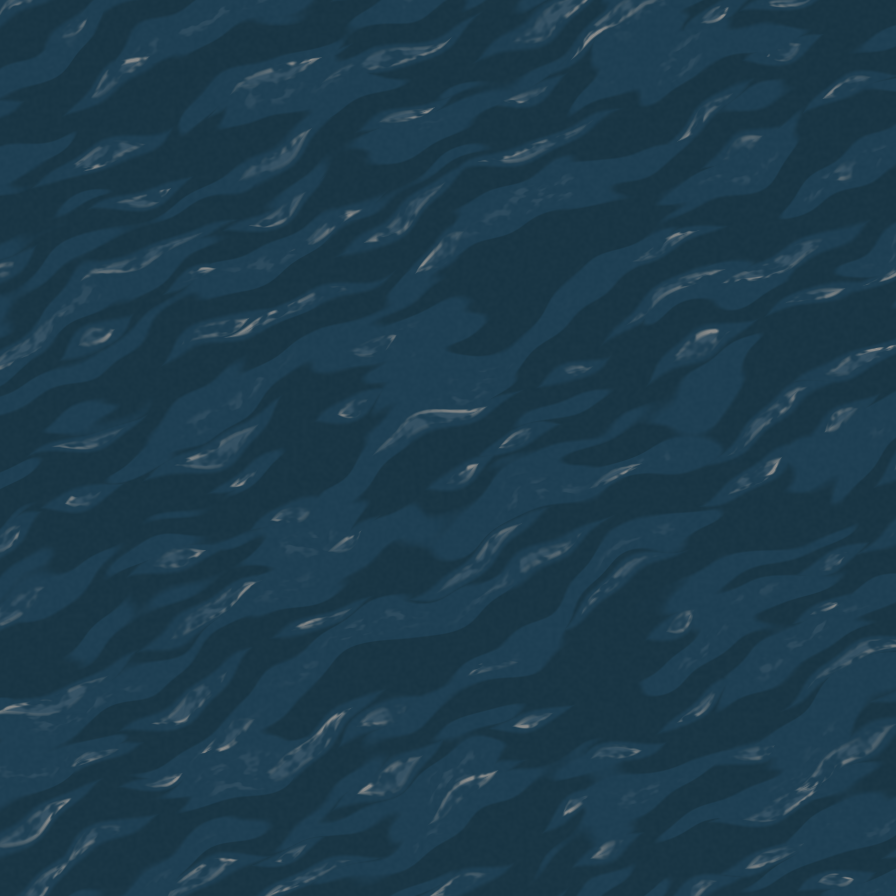
This texture is drawn by a WebGL 2 fragment shader. Its source:

```glsl
#version 300 es
precision highp float;
// Dark rippled water with slanted swells and broken flecks of foam.
// Stretched gradient noise, bent by layered sines, makes the swells;
// a jittered cell grid scatters lens-shaped flecks with pale, worn rims.

uniform vec2 u_resolution;
out vec4 fragColor;

vec2 hash2(vec2 cell) {
    vec2 k = vec2(dot(cell, vec2(127.1, 311.7)), dot(cell, vec2(269.5, 183.3)));
    return fract(sin(k) * 43758.55);
}

float cornerSlope(vec2 cell, vec2 offset) {
    float angle = 6.2832 * hash2(cell).x;
    return dot(vec2(cos(angle), sin(angle)), offset);
}

// Gradient noise, centred on zero
float noise(vec2 p) {
    vec2 i = floor(p), f = fract(p);
    vec2 s = f * f * f * (f * (f * 6.0 - 15.0) + 10.0);
    vec2 e = vec2(1.0, 0.0);
    float low = mix(cornerSlope(i, f), cornerSlope(i + e, f - e), s.x);
    float high = mix(cornerSlope(i + e.yx, f - e.yx), cornerSlope(i + 1.0, f - 1.0), s.x);
    return mix(low, high, s.y);
}

// Returns halo, filled body and bright rim of the scattered flecks
vec3 foamFlecks(vec2 p) {
    vec2 cellSize = vec2(0.155, 0.064);
    vec2 home = floor(p / cellSize);
    vec3 foam = vec3(0.0);
    for (int j = -1; j <= 1; j++) {
        for (int i = -1; i <= 1; i++) {
            vec2 cell = home + vec2(i, j);
            vec2 place = hash2(cell);
            vec2 size = hash2(cell + 41.3);
            vec2 kind = hash2(cell + 87.9);
            if (kind.x > 0.8) continue;

            vec2 d = p - (cell + 0.15 + 0.7 * place) * cellSize;
            float halfLength = mix(0.016, 0.066, size.x * size.x);
            float halfWidth = mix(0.004, 0.0095, size.y) * mix(0.75, 1.1, size.x);
            float t = d.x / halfLength;
            float edge = abs(d.y) - halfWidth * (1.0 - t * t);

            // Wider calm patch around the fleck
            float h = d.x / (halfLength * 1.5 + 0.02);
            float halo = (halfWidth + 0.007) * (1.0 - h * h) - abs(d.y);

            // One side and one end of the rim catch more light
            float side = smoothstep(-0.004, 0.004, d.y * (kind.y > 0.6 ? 1.0 : -1.0));
            float end = smoothstep(-0.6, 0.9, t * (place.x > 0.5 ? 1.0 : -1.0));
            float rim = smoothstep(0.0036, 0.0004, abs(edge));
            rim *= (0.35 + 0.65 * side) * (0.35 + 0.85 * end) * mix(0.4, 1.15, kind.x / 0.8);

            foam = max(foam, vec3(smoothstep(-0.002, 0.004, halo),
                                  smoothstep(0.002, -0.003, edge), rim));
        }
    }
    return foam;
}

void main() {
    vec2 uv = gl_FragCoord.xy / u_resolution.y;

    // Axes along and across the slanted swells, gently bent
    vec2 p = vec2(dot(uv, vec2(0.89, 0.456)), dot(uv, vec2(-0.456, 0.89))) + 3.0;
    p.y += 0.010 * sin(p.x * 19.0 + p.y * 13.0)
         + 0.005 * sin(p.x * 37.0 - p.y * 29.0 + 1.7)
         + 0.002 * sin(p.x * 83.0 + p.y * 47.0);

    // Swell bands and surface wear
    float swell = noise(p * vec2(5.0, 23.0)) + 0.4 * noise(p * vec2(11.0, 47.0) + 9.0);
    float band = smoothstep(0.03, 0.13, swell);
    float wear = noise(p * vec2(42.0, 80.0) + 5.0) + 0.6 * noise(p * vec2(110.0, 190.0));
    float grain = noise(uv * 190.0) + 0.6 * noise(uv * 83.0);

    vec3 foam = foamFlecks(p);
    band = max(band, foam.x * 0.95);
    float body = foam.y * smoothstep(-0.35, 0.4, wear);
    float rim = foam.z * smoothstep(-0.3, 0.25, wear);

    // Thin spray along the highest crests
    float spray = smoothstep(0.32, 0.5, swell) * smoothstep(0.0, 0.45, wear);

    vec3 color = mix(vec3(0.100, 0.210, 0.268), vec3(0.120, 0.250, 0.328), band);
    color = mix(color, vec3(0.225, 0.335, 0.405), max(body * 0.85, spray * 0.5));
    color = mix(color, vec3(0.54, 0.545, 0.54), clamp(rim, 0.0, 1.0));
    color += 0.010 * grain;
    fragColor = vec4(color, 1.0);
}
```
